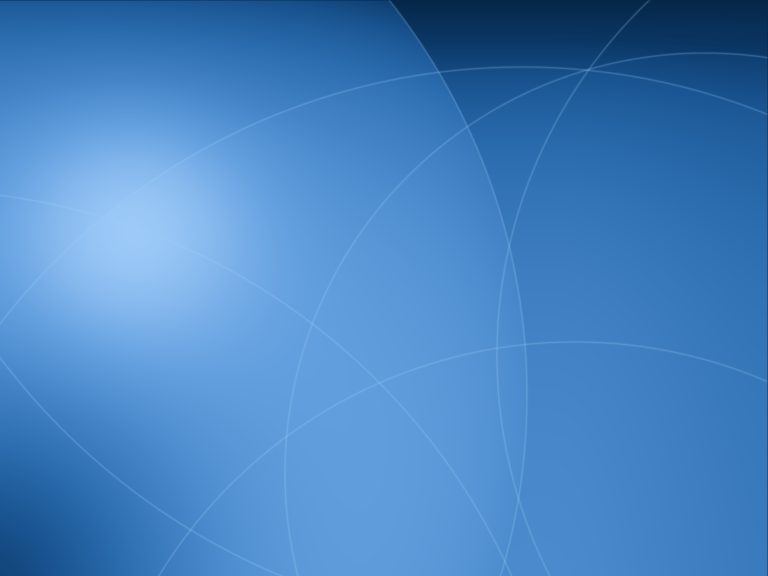
Give the GLSL for this background, as a WebGL 2 fragment shader.

```glsl
#version 300 es
precision highp float;

uniform vec2 u_resolution;
out vec4 fragColor;

#define GLOW_CENTER vec2(0.226, 0.609)
#define GLOW_RADIUS 0.213
#define GLOW_GAIN 2.1
#define SHADE_CENTER vec2(-0.052, -0.042)
#define SHADE_RADIUS 0.372
#define SHADE_GAIN 3.9
#define LINE_WIDTH 0.0017
#define LINE_ALPHA 0.24
#define LINE_COLOR vec3(0.62, 0.82, 0.97)
#define BORDER_WIDTH 0.0025

const int TONES = 8;
const vec3 PALETTE[TONES] = vec3[](
    vec3(0.02, 0.15, 0.28), vec3(0.04, 0.21, 0.39),
    vec3(0.10, 0.33, 0.57), vec3(0.17, 0.43, 0.69),
    vec3(0.27, 0.52, 0.78), vec3(0.38, 0.62, 0.87),
    vec3(0.52, 0.72, 0.93), vec3(0.64, 0.81, 0.98));

// Circles as center and radius; the first three also carry a soft fill
const int RINGS = 7;
const vec3 RING[RINGS] = vec3[](
    vec3(-0.1875, 0.3142, 1.1024), vec3(0.9063, -0.2604, 1.1441),
    vec3(1.2240, 0.1788, 0.7292), vec3(1.7118, 0.3837, 0.8490),
    vec3(0.9983, -0.4392, 0.8455), vec3(-0.1441, -0.4601, 1.1302),
    vec3(0.9462, 1.0938, 1.1858));

float circle(vec2 p, vec3 ring) {
    return length(p - ring.xy) - ring.z;
}

float inside(float dist, float pixel) {
    return smoothstep(pixel, -pixel, dist);
}

float gaussian(vec2 p, vec2 center, float radius) {
    vec2 q = (p - center) / radius;
    return exp(-dot(q, q));
}

// Blend neighbouring palette entries along the tone scale
vec3 toneColor(float tone) {
    vec3 color = PALETTE[0];
    for (int i = 1; i < TONES; i++)
        color = mix(color, PALETTE[i], clamp(tone - float(i - 1), 0.0, 1.0));
    return color;
}

float backgroundTone(vec2 p, float pixel) {
    float depth = 1.0 - p.y;

    // Dark sky opening toward the middle, dimmer at the right
    float tone = 4.3 * (1.0 - exp(-depth / 0.26));
    tone *= 1.0 - 0.17 * smoothstep(0.95, 1.4, p.x);

    // Large bright disc
    float disc = circle(p, RING[0]);
    float lift = 1.2 * exp(-depth / 0.347);
    lift += 1.0 - exp(min(disc, 0.0) / 0.174);
    tone += lift * inside(disc, pixel);

    // Faint upper discs
    for (int i = 1; i < 3; i++)
        tone += 0.22 * exp(-depth / 0.3) * inside(circle(p, RING[i]), pixel);

    // Light at the left and shade in the lower corner
    tone += GLOW_GAIN * gaussian(p, GLOW_CENTER, GLOW_RADIUS);
    tone -= SHADE_GAIN * gaussian(p, SHADE_CENTER, SHADE_RADIUS);
    return tone;
}

void main() {
    float pixel = 1.0 / u_resolution.y;
    vec2 p = gl_FragCoord.xy * pixel;
    vec3 color = toneColor(backgroundTone(p, pixel));

    // Fine circle outlines
    float width = max(LINE_WIDTH, 0.7 * pixel);
    for (int i = 0; i < RINGS; i++) {
        float d = circle(p, RING[i]) / width;
        color = mix(color, LINE_COLOR, LINE_ALPHA * exp(-d * d));
    }

    // Thin dark border along the top and right
    vec2 gap = vec2(u_resolution.x * pixel, 1.0) - p;
    float border = 1.0 - smoothstep(0.0, BORDER_WIDTH, min(gap.x, gap.y));
    color = mix(color, PALETTE[0], 0.6 * border);

    fragColor = vec4(color, 1.0);
}
```
